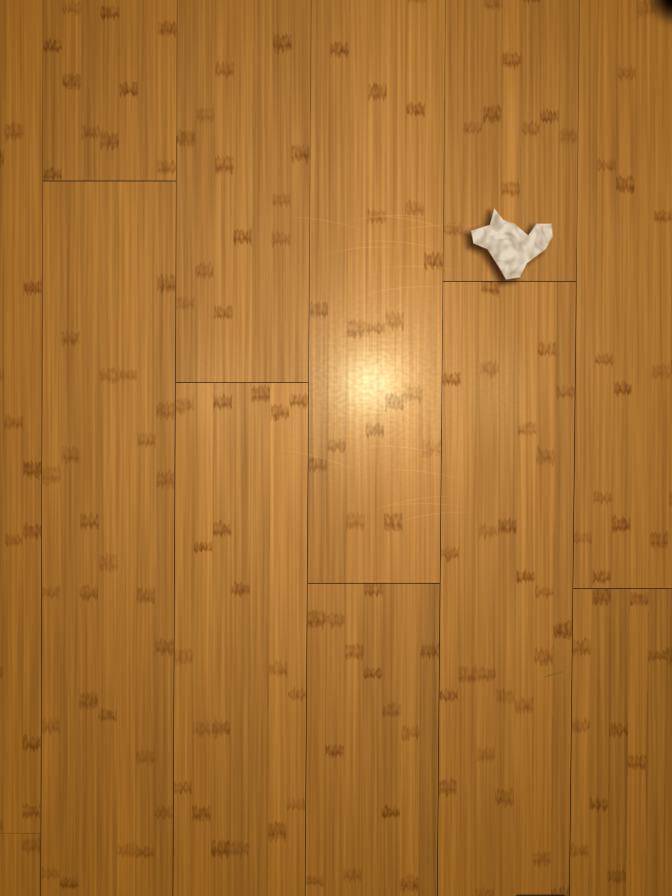
A Shadertoy shader for this texture:

```glsl
float hash(vec2 p) {
    vec3 q = fract(vec3(p.xyx) * 0.1031);
    q += dot(q, q.yzx + 33.33);
    return fract((q.x + q.y) * q.z);
}

float gradientDot(vec2 cell, vec2 offset) {
    float angle = 6.2832 * hash(cell);
    return dot(vec2(cos(angle), sin(angle)), offset);
}

float gradientNoise(vec2 p) {
    vec2 i = floor(p), f = fract(p);
    vec2 u = f * f * f * (f * (f * 6.0 - 15.0) + 10.0);
    vec2 e = vec2(1, 0);
    return mix(mix(gradientDot(i, f), gradientDot(i + e, f - e), u.x),
               mix(gradientDot(i + e.yx, f - e.yx), gradientDot(i + 1.0, f - 1.0), u.x), u.y);
}

float segmentDistance(vec2 p, vec2 a, vec2 b) {
    vec2 d = b - a;
    return length(p - a - d * clamp(dot(p - a, d) / dot(d, d), 0.0, 1.0));
}

// Signed distance to the ragged outline of the paper ball
float paperDistance(vec2 p) {
    vec2 outline[16] = vec2[16](
        vec2(-34, 12), vec2(-18, 17), vec2(-14, 31), vec2(-6, 21),
        vec2(3, 18), vec2(15, 8), vec2(22, 18), vec2(35, 18),
        vec2(36, 7), vec2(30, -4), vec2(14, -16), vec2(8, -28),
        vec2(-4, -30), vec2(-11, -18), vec2(-20, -4), vec2(-32, 1));
    vec2 q = (p - vec2(0.570, 0.727)) * 768.0;
    float nearest = 1e3, side = 1.0;
    for (int i = 0; i < 16; i++) {
        vec2 a = outline[i], b = outline[(i + 1) % 16];
        nearest = min(nearest, segmentDistance(q, a, b));
        if ((a.y > q.y) != (b.y > q.y) &&
            q.x < a.x + (b.x - a.x) * (q.y - a.y) / (b.y - a.y)) side = -side;
    }
    return side * nearest / 768.0;
}

// Darker bamboo joint with frayed ends: one possible joint per strip cell
float bambooNode(vec2 p, float across, vec2 seed) {
    float row = p.y / 0.15 + hash(seed) * 7.0;
    vec2 id = seed + vec2(0, 17.0 * floor(row));
    float dy = (fract(row) - mix(0.12, 0.88, hash(id + 3.1))) * 0.15;
    float fray = gradientNoise(vec2(p.x * 330.0, p.y * 25.0 + id.y));
    float halfHeight = mix(0.005, 0.009, hash(id + 5.3)) + fray * 0.007;
    float body = 1.0 - smoothstep(-0.002, 0.002, abs(dy) - halfHeight);
    float lip = exp(-pow((dy + 0.003 + fray * 0.004) * 550.0, 2.0));
    float streaks = 0.6 + 0.8 * gradientNoise(vec2(p.x * 300.0, p.y * 130.0));
    float inside = 1.0 - smoothstep(0.42, 0.55, abs(across));
    float strength = mix(0.45, 1.0, hash(id + 6.9));
    return step(hash(id + 8.7), 0.62) * inside * strength * (body * streaks + lip * 0.35);
}

void mainImage(out vec4 fragColor, in vec2 fragCoord) {
    vec2 p = fragCoord / iResolution.y;
    float pixel = 1.0 / iResolution.y;

    // Staggered planks, slightly widening towards the top
    float width = mix(0.1475, 0.1497, p.y);
    float plankX = (p.x - mix(0.0455, 0.0480, p.y)) / width;
    float plank = floor(plankX);
    float joints[6] = float[6](0.070, 0.798, 0.573, 0.349, 0.686, 0.343);
    float joint = joints[int(clamp(plank + 1.0, 0.0, 5.0))];
    float board = plank * 2.0 + step(joint, p.y) + 10.0;

    // Warm light falling off from the middle
    vec2 fromLight = (p - vec2(0.40, 0.61)) * vec2(1.15, 0.95);
    vec3 color = mix(vec3(0.51, 0.320, 0.085), vec3(0.745, 0.520, 0.270),
                     exp(-4.6 * dot(fromLight, fromLight)));

    // Strips, long straight fibres and joints
    float stripX = fract(plankX) * 7.0;
    vec2 seed = vec2(floor(stripX) + board * 9.0, board * 3.0);
    float across = fract(stripX) - 0.5;
    float tone = (hash(seed + 2.3) - 0.5) * 0.10 + (hash(vec2(board, 4.0)) - 0.5) * 0.03;
    float grain = 0.13 * gradientNoise(vec2(p.x * 230.0, p.y * 3.0 + board * 5.0))
                + 0.07 * gradientNoise(vec2(p.x * 110.0, p.y * 1.5 + board * 8.0))
                + 0.10 * gradientNoise(vec2(p.x * 390.0, p.y * 9.0));
    color *= 1.015 + tone + grain * vec3(0.9, 1.1, 1.4);
    color *= 1.0 - 0.04 * smoothstep(0.42, 0.5, abs(across));
    color *= 1.0 - vec3(0.22, 0.30, 0.42) * bambooNode(p, across, seed);

    // Plank seams
    float sideGap = min(fract(plankX), 1.0 - fract(plankX)) * width;
    float sideSeam = 1.0 - smoothstep(0.0, 0.0004 + 0.5 * pixel, sideGap);
    float endSeam = 1.0 - smoothstep(0.0, 0.0004 + 0.6 * pixel, abs(p.y - joint));
    endSeam *= plank < 0.0 ? 0.25 : 1.0;
    color *= 1.0 - max(sideSeam * mix(0.50, 0.18, smoothstep(0.5, 0.85, p.y)), endSeam * 0.55);

    // Lamp reflection, strongest on the central plank
    vec2 fromLamp = p - vec2(0.415, 0.572);
    float sparkle = 1.0 + 0.35 * gradientNoise(p * vec2(170.0, 260.0));
    float halo = exp(-dot(fromLamp * vec2(9.0, 10.5), fromLamp * vec2(9.0, 10.5)));
    float core = exp(-750.0 * dot(fromLamp, fromLamp));
    color += halo * sparkle * vec3(0.13, 0.15, 0.15) * (plank == 2.0 ? 1.0 : 0.45);
    color += core * sparkle * vec3(0.17, 0.25, 0.25);
    vec2 sideGloss = vec2(abs(p.x - 0.40) - 0.16, p.y - 0.562) * vec2(24.0, 20.0);
    color += exp(-dot(sideGloss, sideGloss)) * sparkle * vec3(0.03, 0.035, 0.04);

    // Faint curved scratches above and below the reflection
    for (float i = 0.0; i < 14.0; i++) {
        float upper = step(i, 7.5);
        vec2 center = vec2(0.34 + 0.15 * hash(vec2(i, 1.0)),
                           mix(0.40, 0.66, upper) + 0.10 * hash(vec2(i, 2.0)));
        vec2 q = p - center;
        float curve = q.y - q.x * (hash(vec2(i, 3.0)) - 0.6) * 0.5 + q.x * q.x * 2.0;
        float line = 1.0 - smoothstep(0.0, 0.0003 + pixel, abs(curve));
        color += line * smoothstep(0.06, 0.01, abs(q.x)) * vec3(0.03, 0.035, 0.03);
    }

    // Green fleck, and dark objects at the frame edge
    float fleck = segmentDistance(p, vec2(0.609, 0.245), vec2(0.627, 0.250));
    color = mix(color, vec3(0.34, 0.38, 0.13), 0.4 * (1.0 - smoothstep(0.0, 0.0006 + pixel, fleck)));
    color *= smoothstep(0.005, 0.040, length(p - vec2(0.755, 1.005)));
    float foot = segmentDistance(p, vec2(0.578, -0.001), vec2(0.628, -0.001));
    color *= 0.35 + 0.65 * smoothstep(0.001, 0.004, foot);

    // Crumpled paper and its shadow
    float shadow = 1.0 - smoothstep(-0.006, 0.007, paperDistance(p + vec2(0.006, 0.004)));
    color *= 1.0 - shadow * vec3(0.60, 0.66, 0.72);
    float crease = gradientNoise(p * 65.0 + 0.8 * gradientNoise(p * 45.0));
    float folds = smoothstep(0.0, 0.3, abs(crease)) * 0.35 + 0.9 * gradientNoise(p * vec2(120.0, 90.0));
    vec3 paper = mix(vec3(0.70, 0.62, 0.52), vec3(0.90, 0.84, 0.75), clamp(folds + 0.5, 0.0, 1.0));
    color = mix(color, paper, 1.0 - smoothstep(-pixel, pixel, paperDistance(p)));

    fragColor = vec4(clamp(color, 0.0, 1.0), 1.0);
}
```
